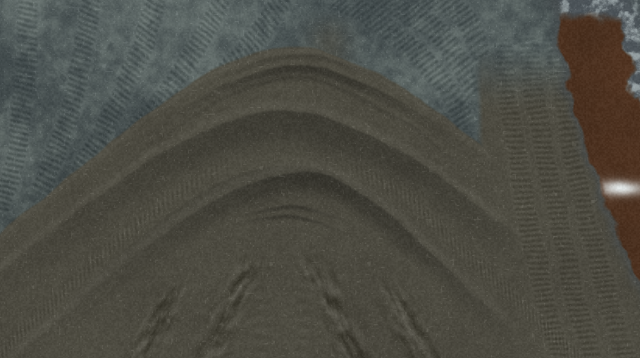
This texture is drawn by a Shadertoy shader. Its source:

```glsl
float hash(vec2 p) {
    p = fract(p * vec2(0.1031, 0.1137));
    p += dot(p, p.yx + 33.3);
    return fract((p.x + p.y) * p.x * 7.3);
}

float noise(vec2 p) {
    vec2 i = floor(p), f = fract(p);
    f = f * f * (3.0 - 2.0 * f);
    return mix(mix(hash(i), hash(i + vec2(1, 0)), f.x),
               mix(hash(i + vec2(0, 1)), hash(i + vec2(1, 1)), f.x), f.y);
}

float fbm(vec2 p) {
    float sum = 0.0, gain = 0.5;
    for (int i = 0; i < 4; i++) {
        sum += gain * noise(p);
        p = mat2(1.6, 1.2, -1.2, 1.6) * p + 7.1;
        gain *= 0.5;
    }
    return sum;
}

// Height above an arched ridge with separate left and right roundness
float arch(vec2 p, vec2 apex, float leftRound, float rightRound, float steep) {
    float dx = p.x - apex.x;
    float w = dx < 0.0 ? leftRound : rightRound;
    return p.y - apex.y + steep * (sqrt(dx * dx + w * w) - w);
}

// Shadow with a sharp crest and a soft lower side
float fold(float d, float depth) {
    return (1.0 - smoothstep(-0.006, 0.004, d)) * smoothstep(-depth, -depth * 0.3, d);
}

float bump(float x, float width) {
    return exp(-x * x / (width * width));
}

// Signed relief of cross bars along a bent strip
float track(vec2 p, vec2 a, vec2 b, float bend, float width) {
    float len = length(b - a);
    vec2 dir = (b - a) / len, q = p - a;
    float t = dot(q, dir) / len;
    float s = q.x * dir.y - q.y * dir.x - bend * 4.0 * t * (1.0 - t);
    float inside = (1.0 - smoothstep(width * 0.75, width, abs(s)))
        * smoothstep(-0.02, 0.03, t) * (1.0 - smoothstep(0.96, 1.02, t));
    float rim = bump(abs(s) - width, 0.006) * step(0.0, t) * step(t, 1.0);
    return inside * (sin(400.0 * t * len + 60.0 * s) - 0.25) + 0.4 * rim;
}

void mainImage(out vec4 fragColor, in vec2 fragCoord) {
    vec2 p = fragCoord / iResolution.y;
    float broad = fbm(p * 5.0), fine = fbm(p * 45.0);
    float grain = noise(p * 230.0) - 0.5;
    vec2 w = p + 0.025 * (vec2(fbm(p * 7.0), fbm(p * 7.0 + 19.0)) - 0.47);

    // Blue-grey ground and its tread marks
    vec3 ground = mix(vec3(0.25, 0.285, 0.29), vec3(0.38, 0.42, 0.41),
                      smoothstep(0.25, 0.75, 0.6 * broad + 0.4 * fine));
    ground *= 0.9 + 0.15 * smoothstep(0.3, 1.0, p.y);
    float marks = 0.0;
    for (int i = 0; i < 5; i++) {
        float f = float(i);
        vec2 start = vec2(0.08 + 0.18 * f, 1.02);
        marks += track(w, start, start + vec2(-0.08 - 0.07 * f, -0.62 + 0.06 * f), -0.025, 0.032);
    }
    for (int i = 0; i < 3; i++) {
        float f = float(i);
        marks += track(w, vec2(0.93 + 0.12 * f, 1.0), vec2(1.3 + 0.02 * f, 0.64 + 0.09 * f), -0.06, 0.034);
    }
    ground += 0.035 * marks * (0.4 + broad);

    // Sand: mound, right-hand bank and a smear over the crest
    float crest = arch(w, vec2(0.82, 0.872), 0.3, 0.3, 0.92);
    float mound = 1.0 - smoothstep(-0.006, 0.006, crest);
    float bank = smoothstep(1.325, 1.35, w.x) * (1.0 - smoothstep(0.68, 0.88, w.y));
    float smear = 0.6 * bump(p.x - 0.92, 0.055) * (1.0 - smoothstep(0.88, 0.98, p.y));
    vec3 sand = mix(vec3(0.275, 0.265, 0.23), vec3(0.33, 0.325, 0.28), 0.6 * broad + 0.4 * fine);

    // Ridge shadows and lit lips
    float outer = arch(w, vec2(0.79, 0.69), 0.35, 0.35, 0.87);
    float inner = arch(w, vec2(0.86, 0.525), 0.35, 0.13, 0.97);
    float middle = arch(w, vec2(0.8, 0.585), 0.35, 0.35, 1.1);
    float shade = 0.9 * fold(outer, 0.13) * bump(p.x - 0.86, 0.65);
    shade += 1.1 * fold(inner, 0.09) * bump(p.x - 0.88, 0.42);
    shade += 0.4 * fold(middle + 0.04, 0.07) * bump(p.x - 0.65, 0.4);
    float lip = bump(outer - 0.014, 0.014) + bump(inner - 0.016, 0.016) + 0.7 * bump(crest + 0.012, 0.01);
    for (int i = 0; i < 3; i++) {
        float f = float(i);
        float ledge = arch(w, vec2(0.84 - 0.01 * f, 0.852 - 0.032 * f), 0.26, 0.26, 0.72 + 0.08 * f);
        shade += (i == 1 ? 1.2 : 0.6) * fold(ledge, i == 1 ? 0.045 : 0.022) * bump(p.x - 0.87, 0.2 + 0.08 * f);
        lip += 0.4 * bump(ledge - 0.008, 0.007) * bump(p.x - 0.85, 0.4);
    }
    for (int i = 0; i < 2; i++) {
        float f = float(i);
        float scoop = arch(w, vec2(0.8 - 0.02 * f, 0.428 - 0.026 * f), 0.15, 0.15, 0.55);
        shade += fold(scoop, 0.018) * bump(p.x - 0.81, 0.1);
    }

    // Curved tread band following the mound
    float bandBars = sin(390.0 * (p.x + 0.35 * (p.x - 0.8) * abs(p.x - 0.8)) + 50.0 * middle);
    sand += 0.022 * bandBars * bump(middle, 0.024) * smoothstep(0.02, 0.3, abs(p.x - 0.8));

    // Broken clods flanking the trench
    vec2 q = vec2(abs(p.x - 0.79), p.y);
    vec2 clodUv = vec2(q.x + 0.45 * q.y, q.y) * vec2(42.0, 22.0) + step(0.79, p.x) * 31.0;
    float relief = fbm(clodUv) - fbm(clodUv + vec2(0.5, 0.45));
    float clods = 0.0;
    for (int i = 0; i < 2; i++) {
        float f = float(i);
        float line = q.x - 0.07 - 0.23 * f - 0.45 * (0.3 - 0.09 * f - q.y);
        clods += bump(line, 0.045) * (1.0 - smoothstep(0.22 - 0.06 * f, 0.33 - 0.09 * f, q.y));
    }
    sand += 0.24 * clods * (relief - 0.05);
    sand += 0.018 * bump(q.x - 0.06, 0.02) * sin(190.0 * p.y) * (1.0 - smoothstep(0.15, 0.28, p.y));

    // Long treads down the bank
    for (int i = 0; i < 3; i++) {
        float f = float(i);
        float tread = track(w, vec2(1.4 + 0.07 * f, 0.9), vec2(1.57 + 0.09 * f, -0.02), 0.018, 0.03);
        sand += 0.026 * tread;
        ground += 0.02 * tread;
    }
    float sandLight = mound * (1.0 - bank * smoothstep(1.35, 1.5, p.x));
    sand *= 1.0 - 0.22 * min(shade, 1.3) * sandLight;
    sand += 0.026 * lip * sandLight;
    vec3 col = mix(ground, sand, max(max(mound, bank), smear));

    // Rust water, pale shore and bright reflection
    float v = 1.0 - p.y;
    float ragged = 0.05 * (fbm(p * 16.0) - 0.47);
    float shore = p.x - (1.55 + 0.11 * v + 0.24 * v * v) + ragged;
    float farShore = p.x - (1.697 + 0.346 * v) + 2.0 * ragged;
    float water = smoothstep(-0.004, 0.008, shore) * (1.0 - smoothstep(-0.01, 0.01, farShore))
        * smoothstep(0.03, 0.06, v + ragged);
    vec3 rust = mix(vec3(0.26, 0.17, 0.11), vec3(0.36, 0.23, 0.15), broad);
    vec3 pale = mix(vec3(0.3, 0.33, 0.35), vec3(0.58, 0.62, 0.63), smoothstep(0.35, 0.7, fine));
    float paleShore = smoothstep(0.0, 0.02, shore) * (1.0 - smoothstep(0.03, 0.1, farShore));
    col = mix(col, pale, paleShore * (1.0 - water));
    col = mix(col, vec3(0.27, 0.29, 0.3), 0.6 * bump(shore, 0.018));
    col = mix(col, rust, water);
    float glare = bump(p.x - 1.735, 0.065) * bump(p.y - 0.475 + 0.3 * ragged, 0.022);
    col = mix(col, vec3(0.88, 0.9, 0.9), glare * smoothstep(-0.01, 0.02, shore));

    // Grit and scattered bright grains
    float speck = smoothstep(0.83, 0.97, noise(p * 150.0 + 40.0));
    col += 0.05 * grain + 0.05 * speck * (1.0 - water);
    fragColor = vec4(clamp(col, 0.0, 1.0), 1.0);
}
```
